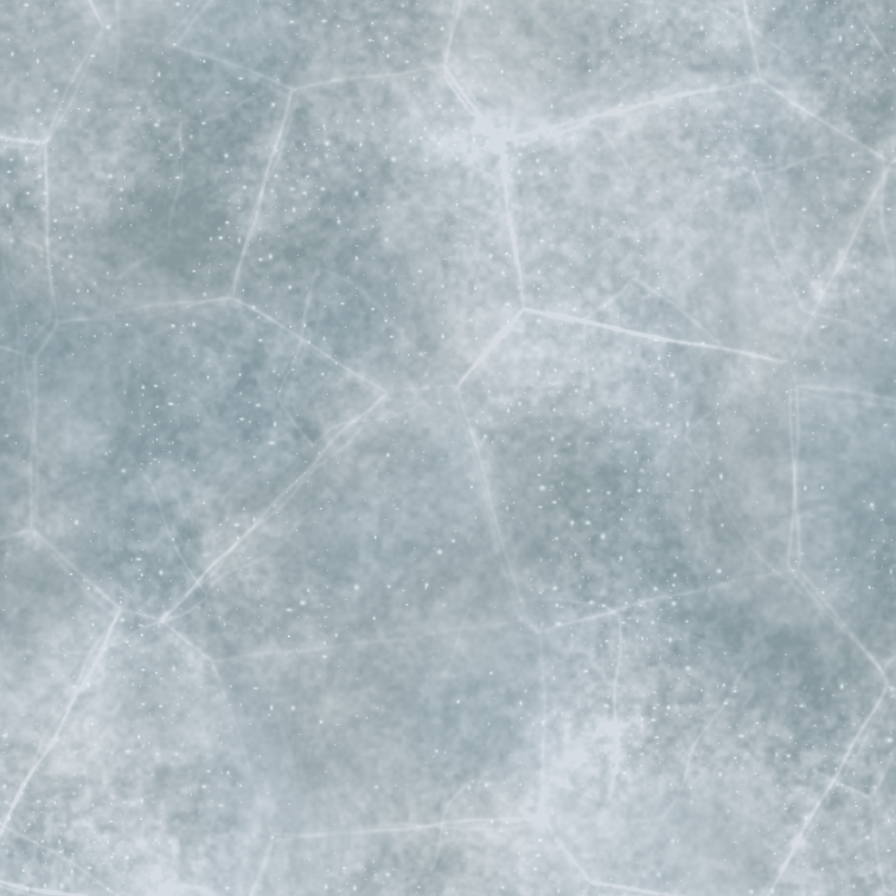
Reproduce this texture procedurally as a WebGL 1 fragment shader.

```glsl
precision highp float;
// Draws a frosted sheet of pale blue ice with white cracks, cloudy mottling and tiny glints.

#define DEEP vec3(0.555, 0.625, 0.648)
#define PALE vec3(0.800, 0.831, 0.858)
#define GLINT vec3(0.91, 0.95, 0.97)
#define BASE_TONE 0.505
#define CLOUD_SCALE 4.2
#define CLOUD_CONTRAST 0.78
#define GRAIN 0.30
#define CRACK_SCALE 3.5
#define CRACK_WIDTH 0.0024
#define CRACK_GAIN 0.46
#define HALO_GAIN 0.16
#define SPECK_SCALE 54.0

uniform vec2 u_resolution;

float hash1(vec2 p) {
  vec3 q = fract(p.xyx * vec3(0.1031, 0.1030, 0.0973));
  q += dot(q, q.yzx + 33.33);
  return fract((q.x + q.y) * q.z);
}

vec2 hash2(vec2 p) {
  return vec2(hash1(p + 17.3), hash1(p + 71.9));
}

// Smooth cellular noise: cell values blended by distance, about -0.5 to 0.5
float cellNoise(vec2 p) {
  vec2 cell = floor(p), f = p - cell;
  float sum = 0.0, total = 0.0;
  for (int y = -1; y <= 1; y++)
  for (int x = -1; x <= 1; x++) {
    vec2 o = vec2(float(x), float(y));
    vec2 d = o + 0.2 + 0.6 * hash2(cell + o) - f;
    float w = max(0.0, 1.0 - dot(d, d) / 1.44);
    w *= w * w;
    sum += w * hash1(cell + o + 5.7);
    total += w;
  }
  return sum / total - 0.5;
}

float clouds(vec2 p) {
  float sum = 0.0, amp = 1.0;
  for (int i = 0; i < 6; i++) {
    sum += amp * cellNoise(p);
    p = mat2(1.62, 1.21, -1.21, 1.62) * p + 13.7;
    amp *= 0.67;
  }
  return sum;
}

// Voronoi borders: x = distance to the nearest edge, y = random value of that edge
vec2 borders(vec2 p) {
  vec2 cell = floor(p), f = p - cell, nearCell = vec2(0.0), nearVec = vec2(0.0);
  float best = 8.0;
  for (int y = -1; y <= 1; y++)
  for (int x = -1; x <= 1; x++) {
    vec2 o = vec2(float(x), float(y));
    vec2 d = o + 0.08 + 0.84 * hash2(cell + o) - f;
    if (dot(d, d) < best) { best = dot(d, d); nearCell = o; nearVec = d; }
  }
  vec2 edge = vec2(8.0, 0.0);
  for (int y = -2; y <= 2; y++)
  for (int x = -2; x <= 2; x++) {
    vec2 o = nearCell + vec2(float(x), float(y));
    vec2 d = o + 0.08 + 0.84 * hash2(cell + o) - f, across = d - nearVec;
    if (dot(across, across) > 0.0001) {
      float dist = dot(0.5 * (d + nearVec), normalize(across));
      if (dist < edge.x) edge = vec2(dist, hash1(2.0 * cell + o + nearCell + 3.1));
    }
  }
  return edge;
}

vec2 wobble(vec2 p) {
  return sin(p.yx * 17.0 + 2.0 * sin(p * 11.0)) + 0.4 * sin(p.yx * 53.0 + p * 31.0);
}

float line(float dist, float width) {
  float w = max(width, 0.8 / min(u_resolution.x, u_resolution.y));
  return exp(-dist * dist / (w * w)) * width / w;
}

// Scattered uneven dots, one at most per cell
float specks(vec2 p, float share) {
  vec2 cell = floor(p);
  vec2 d = p - cell - 0.25 - 0.5 * hash2(cell);
  d *= 0.7 + 0.7 * hash2(cell + 23.0);
  float size = mix(0.07, 0.14, hash1(cell + 9.2));
  float shown = smoothstep(share, share * 0.3, hash1(cell + 41.5));
  return shown * exp(-dot(d, d) / (size * size));
}

void main() {
  vec2 p = gl_FragCoord.xy / min(u_resolution.x, u_resolution.y);
  vec2 bend = wobble(p);

  // Cloudy body with fine frost grain, stronger in patches
  vec2 drift = vec2(cellNoise(p * 9.0 + 4.0), cellNoise(p * 9.0 + 40.0));
  float tone = BASE_TONE + CLOUD_CONTRAST * clouds(p * CLOUD_SCALE + 0.35 * drift + 2.0);
  float patches = cellNoise(p * 8.0 + 60.0);
  float grain = cellNoise(p * 75.0) + cellNoise(p * 140.0 + 9.0) + 0.6 * cellNoise(p * 230.0);
  tone += GRAIN * grain * (1.0 + patches);

  // Main cracks in two loosely parted strands, then faint hairlines
  vec2 a = borders((p + 0.003 * bend + 0.004 * drift) * CRACK_SCALE + 7.0);
  vec2 b = borders((p + 0.006 * bend.yx + 0.003) * CRACK_SCALE + 7.0);
  vec2 c = borders((p + 0.008 * bend + 0.03 * drift) * CRACK_SCALE * 1.7 + 31.0);
  float fade = clamp(0.75 + 1.2 * patches, 0.25, 1.1);
  float cracks = line(a.x / CRACK_SCALE, CRACK_WIDTH) * mix(0.35, 1.0, a.y) * fade;
  cracks += 0.5 * line(b.x / CRACK_SCALE, CRACK_WIDTH) * b.y;
  cracks += 0.5 * line(c.x / (CRACK_SCALE * 1.7), CRACK_WIDTH) * smoothstep(0.35, 0.9, c.y) * fade;
  float halo = exp(-a.x / CRACK_SCALE / 0.010) + 0.7 * exp(-a.x / CRACK_SCALE / 0.045);
  tone += CRACK_GAIN * cracks + HALO_GAIN * halo * fade;

  // Glints and fainter dust, gathered in clusters
  float cluster = patches + cellNoise(p * 21.0 + 80.0);
  float share = clamp(0.27 + 0.7 * cluster, 0.04, 0.75);
  float glints = specks(p * SPECK_SCALE, share);
  glints += 0.6 * specks(p.yx * SPECK_SCALE * 1.7 + 11.0, share);

  vec3 color = mix(DEEP, PALE, clamp(tone, -0.1, 1.15));
  color += 0.012 * drift.x * vec3(1.0, 0.2, -1.0);
  gl_FragColor = vec4(mix(color, GLINT, min(0.75 * glints, 0.9)), 1.0);
}
```
